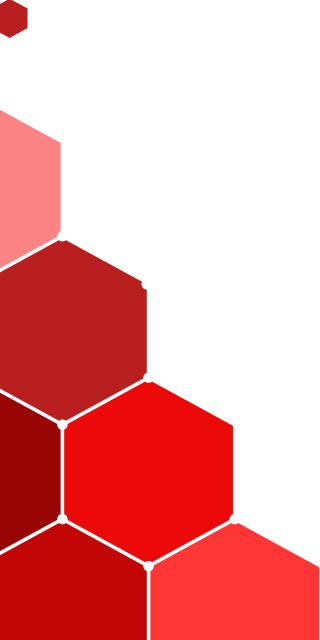
Write a Shadertoy shader that draws this background.

```glsl
// Stepped red honeycomb with white seams and round joints on a white ground.

// Lengths are fractions of the canvas width
const vec2  FIRST_CENTER = vec2(0.1950, 0.0833);
const float HALF_WIDTH   = 0.2693;  // lattice cell: center to vertical side
const float HALF_SIDE    = 0.1475;  // half the length of a vertical side
const float APEX         = 0.2945;  // center to top corner
const float SEAM         = 0.0056;  // half the gap between cells
const float JOINT_RADIUS = 0.0162;
const vec2  OUTER_JOINT  = vec2(0.4585, 1.1115);
const vec2  SMALL_CENTER = vec2(0.0300, 1.9427);
const float SMALL_SCALE  = 0.2080;
const int   ROWS = 4;

const vec3 WHITE   = vec3(1.0);
const vec3 BRICK   = vec3(0.725, 0.120, 0.120);
const vec3 CRIMSON = vec3(0.760, 0.020, 0.025);
const vec3 CORAL   = vec3(1.000, 0.212, 0.212);
const vec3 MAROON  = vec3(0.595, 0.020, 0.020);
const vec3 SCARLET = vec3(0.920, 0.035, 0.035);
const vec3 PINK    = vec3(0.985, 0.515, 0.515);

// Signed distance to an upright hexagon with the lattice proportions
float hexagon(vec2 p) {
    p = abs(p);
    vec2 slopeNormal = normalize(vec2(APEX - HALF_SIDE, HALF_WIDTH));
    return max(p.x - HALF_WIDTH, dot(p - vec2(0.0, APEX), slopeNormal));
}

float joint(vec2 p) {
    return length(p) - JOINT_RADIUS;
}

float coverage(float dist, float pixel) {
    return clamp(0.5 - dist / pixel, 0.0, 1.0);
}

vec3 cellColor(int row, int column) {
    if (row == 0) return column == 0 ? CRIMSON : CORAL;
    if (row == 1) return column == 0 ? MAROON : SCARLET;
    return row == 2 ? BRICK : PINK;
}

void mainImage(out vec4 fragColor, in vec2 fragCoord) {
    float pixel = 1.0 / iResolution.x;
    vec2 p = fragCoord * pixel;
    vec3 color = WHITE;
    float joints = joint(p - OUTER_JOINT);

    // Cells: every other row shifts left, the upper rows hold one cell
    for (int row = 0; row < ROWS; row++) {
        int columns = row < 2 ? 2 : 1;
        for (int column = 0; column < columns; column++) {
            float shift = 2.0 * float(column) - float(row % 2);
            vec2 center = FIRST_CENTER
                + vec2(shift * HALF_WIDTH, float(row) * (APEX + HALF_SIDE));
            vec2 q = p - center;
            float cell = hexagon(q) + SEAM;
            color = mix(color, cellColor(row, column), coverage(cell, pixel));
            // Joints sit on the top and bottom corners
            joints = min(joints, joint(vec2(q.x, abs(q.y) - APEX)));
        }
    }
    color = mix(color, WHITE, coverage(joints, pixel));

    // Small detached hexagon
    float small = hexagon((p - SMALL_CENTER) / SMALL_SCALE) * SMALL_SCALE;
    color = mix(color, BRICK, coverage(small, pixel));

    fragColor = vec4(color, 1.0);
}
```
